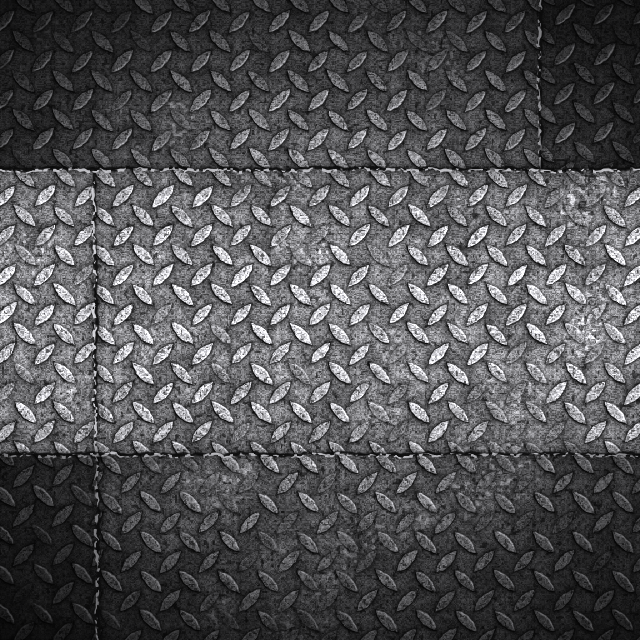
Write a Shadertoy shader that draws this texture.

```glsl
// Worn steel tread plates: crossed raised lozenges, ragged plate joints, grain and dark corners.
#define CELLS 16.27          // lozenge pairs per canvas width
#define LOZENGE_LENGTH 0.37  // half length, in cells
#define LOZENGE_WIDTH 0.138  // half width, in cells
#define SEAM_TOP 0.736
#define SEAM_LOW 0.291
#define JOINT_TOP 0.845
#define JOINT_LOW 0.150
#define SEAM_WIDTH 0.0026
#define GRAIN 1.5
#define BRIGHTNESS 0.53
#define STEEL_TINT vec3(0.99, 0.99, 1.015)

float hash(vec2 p) {
    return fract(sin(dot(p, vec2(127.1, 311.7))) * 43758.5453);
}

float noise(vec2 p) {
    vec2 i = floor(p), f = fract(p);
    f = f * f * (3.0 - 2.0 * f);
    return mix(mix(hash(i), hash(i + vec2(1, 0)), f.x),
               mix(hash(i + vec2(0, 1)), hash(i + vec2(1, 1)), f.x), f.y);
}

float fbm(vec2 p) {
    float sum = 0.0, amp = 0.5;
    for (int i = 0; i < 4; i++) {
        sum += amp * noise(p);
        p = p * 2.03 + 17.3;
        amp *= 0.5;
    }
    return sum / 0.9375;
}

// Pointed lens, long axis along y, with rounded tips.
float lozenge(vec2 q, float halfLength, float halfWidth) {
    float rounding = 0.035;
    float a = halfLength - rounding, b = halfWidth - rounding;
    float radius = (a * a + b * b) / (2.0 * b);
    return length(vec2(abs(q.x) + radius - b, q.y)) - radius - rounding;
}

// Dark gap with a chipped bright lip; d is the signed distance, t runs along the seam.
float seam(float value, float d, float t, float light, float px) {
    d += (noise(vec2(t * 45.0, 3.0)) - 0.5) * 0.004 + (noise(vec2(t * 160.0, 6.0)) - 0.5) * 0.003;
    float width = SEAM_WIDTH * (0.4 + 1.0 * noise(vec2(t * 70.0, 8.0)));
    value *= 1.0 - 0.5 * exp(-abs(d) / 0.008);
    float gap = 1.0 - smoothstep(width - px, width + px, abs(d));
    float lip = 1.0 - smoothstep(0.0012, 0.0012 + 1.5 * px, abs(d + width * 0.9));
    float chips = smoothstep(0.4, 0.65, noise(vec2(t * 210.0, d * 250.0)));
    value = mix(value, 0.03, 0.85 * gap);
    return mix(value, 0.38 + light, lip * chips * 0.9);
}

void mainImage(out vec4 fragColor, in vec2 fragCoord) {
    vec2 p = fragCoord / iResolution.y;
    float px = 1.0 / iResolution.y;

    // Plate layout: three courses, each with its own lattice origin.
    bool top = p.y > SEAM_TOP, low = p.y < SEAM_LOW;
    float joint = top ? JOINT_TOP : JOINT_LOW + 0.010 * (0.45 - p.y);
    vec2 origin = top ? vec2(0.0365, 0.874) : low ? vec2(0.051, 0.215) : vec2(0.039, 0.540);
    bool offcut = (top && p.x > joint) || (low && p.x < joint);
    if (offcut) origin += vec2(0.016, 0.011);

    // Light falls off strongly on the outer courses only.
    vec2 away = p - vec2(0.53, 0.52);
    float sideFalloff = top || low ? 3.6 : -0.1;
    float light = BRIGHTNESS * exp(-4.8 * away.y * away.y - sideFalloff * away.x * away.x);
    if (offcut) light *= 0.8;

    // Surface dirt, fine grain and worn patches.
    float dirt = fbm(p * 34.0);
    float grain = 0.45 * noise(p * 270.0) + 0.55 * hash(floor(p * 512.0)) - 0.5;
    float worn = smoothstep(0.62, 0.80, fbm(p * 9.0 + 4.7));
    float floorTone = 0.60 + 0.75 * dirt + GRAIN * grain * (0.45 + 0.5 * dirt);
    floorTone += 0.7 * worn * smoothstep(0.6, 0.8, noise(p * 180.0));
    floorTone *= 1.0 - 0.5 * smoothstep(0.78, 0.9, noise(p * 200.0 + 40.0));
    float value = light * floorTone;

    // Two interleaved lattices of lozenges, leaning opposite ways.
    vec2 grid = (p - origin) * CELLS;
    float aa = 0.7 * CELLS * px;
    for (int k = 0; k < 2; k++) {
        vec2 g = grid + 0.5 * float(k);
        vec2 id = floor(g + 0.5);
        vec2 key = id + floor(origin * 100.0) + 57.0 * float(k);
        float r = hash(key);
        vec2 q = g - id - 0.04 * (vec2(r, hash(key + 9.1)) - 0.5);
        vec2 axis = normalize(k == 0 ? vec2(1.0, -1.0) : vec2(1.0, 1.05));
        vec2 across = vec2(axis.y, -axis.x);
        q = vec2(dot(q, across), dot(q, axis));
        float size = 0.95 + 0.1 * hash(key + 4.3);
        float d = lozenge(q, LOZENGE_LENGTH * size, LOZENGE_WIDTH * size);
        d += 0.03 * (noise(p * 190.0) - 0.5);

        float presence = (1.0 - 0.45 * worn) * (r < 0.06 ? 0.65 : 1.0);
        vec2 normal = across * clamp(q.x * 20.0, -1.0, 1.0);
        float lit = dot(normal, normalize(vec2(0.3, -away.y + 0.001)));
        float shade = 0.75 - 0.3 * dot(normal, vec2(0.6, 0.8));

        // Contact shadow, raised face, then the rim turned to the light.
        value *= 1.0 - presence * min(shade * exp(-max(d, 0.0) / 0.042), 0.92);
        float face = 1.0 - smoothstep(-aa, aa, d + 0.012);
        float faceTone = 1.5 + 0.3 * (r - 0.5) + 0.95 * GRAIN * grain;
        faceTone *= 1.0 - 0.5 * smoothstep(0.72, 0.85, noise(p * 300.0 + 5.0));
        value = mix(value, light * faceTone, face * presence);
        float rim = 1.0 - smoothstep(0.0, 0.03 + aa, abs(d + 0.03));
        value += rim * presence * max(lit, 0.0) * (0.14 + 0.3 * light);
    }

    // Joints between plates.
    value = seam(value, p.x - joint, p.y, light, px);
    value = seam(value, p.y - SEAM_TOP, p.x, light, px);
    value = seam(value, p.y - SEAM_LOW, p.x + 5.0, light, px);

    fragColor = vec4(clamp((value + 0.01) * STEEL_TINT, 0.0, 1.0), 1.0);
}
```
